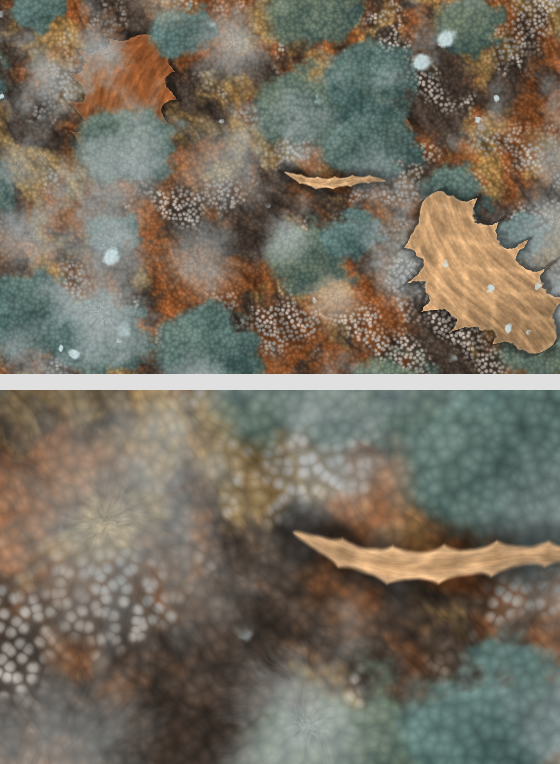
Top: the whole. Bottom: its middle third, enlarged.
Give the GLSL for this texture, as a Shadertoy shader.

```glsl
// Mouldy leaf litter: rusty humus, teal colonies, pale fuzz, droplets and spiny dry leaves.

const vec3 HUMUS     = vec3(0.25, 0.21, 0.18);
const vec3 RUST      = vec3(0.49, 0.29, 0.16);
const vec3 OCHRE     = vec3(0.58, 0.46, 0.27);
const vec3 ASH       = vec3(0.55, 0.52, 0.49);
const vec3 TEAL_DARK = vec3(0.22, 0.31, 0.30);
const vec3 TEAL      = vec3(0.47, 0.59, 0.57);
const vec3 SAGE      = vec3(0.52, 0.57, 0.47);
const vec3 FUZZ      = vec3(0.66, 0.69, 0.69);
const vec3 CREAM     = vec3(0.75, 0.67, 0.58);
const vec3 DROPLET   = vec3(0.80, 0.87, 0.88);
const vec3 DRY_LEAF  = vec3(0.77, 0.61, 0.44);

const float COLONY_SCALE  = 4.6;
const float COLONY_SHARE  = 0.62;
const float PUFF_SCALE    = 4.2;
const float PUFF_SHARE    = 0.62;
const float DROPLET_SCALE = 11.0;
const float DROPLET_SHARE = 0.30;
const float GRAIN_SCALE   = 85.0;

vec2 hash2(vec2 c) {
    vec3 q = fract(c.xyx * vec3(0.1031, 0.1030, 0.0973));
    q += dot(q, q.yzx + 33.33);
    return fract((q.xx + q.yz) * q.zy);
}

// Layered, bent sines: roughly -1 to 1
float waves(vec2 p) {
    float sum = 0.0, amp = 0.5;
    for (int i = 0; i < 6; i++) {
        sum += amp * sin(p.x + 1.4 * sin(p.y * 0.9)) * sin(p.y + 1.5 * sin(p.x * 0.8 + 1.0));
        p = mat2(1.36, 1.09, -1.09, 1.36) * p + 3.7;
        amp *= 0.62;
    }
    return sum;
}

// Cellular noise: distance to the nearest grain
float cells(vec2 p) {
    vec2 home = floor(p);
    float best = 2.0;
    for (int k = 0; k < 9; k++) {
        vec2 c = home + vec2(k % 3 - 1, k / 3 - 1);
        best = min(best, length(c + hash2(c) - p));
    }
    return best;
}

vec3 ground(vec2 p, float grain) {
    vec2 bend = p + 0.03 * vec2(waves(p * 11.0), waves(p * 11.0 + 9.0));
    float fibre = waves(vec2(bend.x * 55.0 + bend.y * 40.0, bend.y * 14.0 - bend.x * 18.0));
    vec3 col = mix(HUMUS, RUST, smoothstep(-0.15, 0.4, waves(bend * 9.0 + 4.0)));
    col = mix(col, OCHRE, 0.85 * smoothstep(0.05, 0.5, waves(bend * 10.0 + 21.0)));
    col = mix(col, ASH, smoothstep(0.0, 0.5, waves(bend * 12.0 + 40.0)) * smoothstep(0.65, 0.2, grain));
    return col * (1.0 + 0.4 * fibre) * (1.16 - 0.32 * grain);
}

// Domed, granular mould patches with ragged rims
vec3 colonies(vec3 col, vec2 p, float grain) {
    float ragged = waves(p * 26.0);
    vec2 g = p * COLONY_SCALE + 0.14 * vec2(ragged, waves(p * 24.0 + 5.0));
    float clumps = cells(p * 34.0 + 0.3 * ragged);
    for (int k = 0; k < 9; k++) {
        vec2 c = floor(g) + vec2(k % 3 - 1, k / 3 - 1);
        vec2 spot = hash2(c + 11.0), kind = hash2(c + 57.0);
        vec2 q = g - c - 0.15 - 0.7 * spot;
        float radius = mix(0.34, 0.66, kind.y);
        float d = length(q * vec2(0.9, 1.1)) / radius + 0.22 * ragged;
        float cover = smoothstep(1.05, 0.72, d) * step(kind.x, COLONY_SHARE);
        float light = 0.64 + 0.3 * dot(q, vec2(-0.5, 0.8)) / radius
                    - 0.32 * clumps - 0.35 * grain + 0.38 * ragged;
        vec3 crest = mix(TEAL, SAGE, smoothstep(0.45, 0.9, spot.x));
        col = mix(col, mix(TEAL_DARK, crest, clamp(light + 0.1, 0.0, 1.2)), 0.93 * cover);
    }
    return col;
}

// Soft tufts of radiating hairs
vec3 puffs(vec3 col, vec2 p) {
    vec2 g = p * PUFF_SCALE + 0.1 * waves(p * 14.0 + 2.0);
    for (int k = 0; k < 9; k++) {
        vec2 c = floor(g) + vec2(k % 3 - 1, k / 3 - 1);
        vec2 spot = hash2(c + 83.0), kind = hash2(c + 131.0);
        vec2 q = g - c - 0.15 - 0.7 * spot;
        float r = length(q) / mix(0.35, 0.75, kind.y);
        if (kind.x > PUFF_SHARE || r > 1.1) continue;
        float hair = waves(q / (length(q) + 0.03) * 11.0 + r * 2.0 + c);
        float cover = smoothstep(1.0, 0.1, r + 0.2 * hair) * mix(0.5, 0.88, spot.y);
        vec3 tint = mix(FUZZ, CREAM, smoothstep(0.6, 0.85, spot.x));
        col = mix(col, tint * (1.0 + 0.16 * hair), cover);
    }
    return col;
}

vec3 droplets(vec3 col, vec2 p) {
    vec2 g = p * DROPLET_SCALE + 0.12 * waves(p * 30.0);
    float cluster = smoothstep(-0.05, 0.2, waves(p * 6.0 + 15.0));
    for (int k = 0; k < 9; k++) {
        vec2 c = floor(g) + vec2(k % 3 - 1, k / 3 - 1);
        vec2 kind = hash2(c + 211.0);
        float d = length(g - c - hash2(c + 307.0)) / mix(0.08, 0.30, kind.y * kind.y);
        col = mix(col, DROPLET, 0.9 * cluster * smoothstep(1.15, 0.55, d) * step(kind.x, DROPLET_SHARE));
    }
    return col;
}

// Spiny leaf from base to tip, with veins and a soft shadow
vec3 leaf(vec3 col, vec2 p, vec2 base, vec2 tip, float halfWidth, vec3 tint) {
    float span = length(tip - base);
    vec2 dir = (tip - base) / span, q = (p - base) / span;
    float u = dot(q, dir), v = dot(q, vec2(-dir.y, dir.x)) + 0.06 * sin(u * 5.0);
    float tooth = pow(abs(2.0 * fract(u * 6.0 + 0.4 * abs(v)) - 1.0), 3.0);
    float body = pow(clamp(4.0 * u * (1.0 - u), 0.0, 1.0), 0.55);
    float wide = halfWidth * body * (0.78 + 0.34 * tooth + 0.22 * waves(p * 22.0));
    float edge = min(wide - abs(v), min(u, 1.0 - u)) * span;
    float fibre = waves(vec2(u * 9.0, v * 50.0) + 3.0);
    float vein = pow(0.5 + 0.5 * sin((u - abs(v)) * 34.0), 6.0);
    vec3 skin = tint * (0.96 + 0.26 * fibre + 0.12 * vein - 0.22 * smoothstep(0.5, 1.0, u));
    skin += 0.08 * smoothstep(0.015, 0.0, edge);
    col *= 1.0 - 0.45 * smoothstep(-0.035, 0.0, edge);
    return mix(col, skin, smoothstep(-0.002, 0.004, edge));
}

void mainImage(out vec4 fragColor, in vec2 fragCoord) {
    vec2 p = fragCoord / iResolution.y;
    float grain = cells(p * GRAIN_SCALE);

    vec3 col = ground(p, grain);
    col = leaf(col, p, vec2(0.42, 0.90), vec2(0.24, 0.54), 0.34, RUST * 1.15);
    col = leaf(col, p, vec2(0.92, 0.87), vec2(1.09, 0.64), 0.06, RUST * 1.2);
    col = colonies(col, p, grain);

    // Thin drifting film of hyphae
    float film = smoothstep(-0.05, 0.6, waves(p * 8.0 + 33.0));
    col = mix(col, FUZZ, film * (0.5 + 0.25 * waves(p * 60.0)));

    col = puffs(col, p);
    col = leaf(col, p, vec2(0.76, 0.54), vec2(1.03, 0.50), 0.06, DRY_LEAF);
    col = leaf(col, p, vec2(1.15, 0.48), vec2(1.44, 0.05), 0.29, DRY_LEAF);
    col = droplets(col, p);

    col *= 1.05 - 0.12 * grain;
    fragColor = vec4(clamp(col, 0.0, 1.0), 1.0);
}
```
